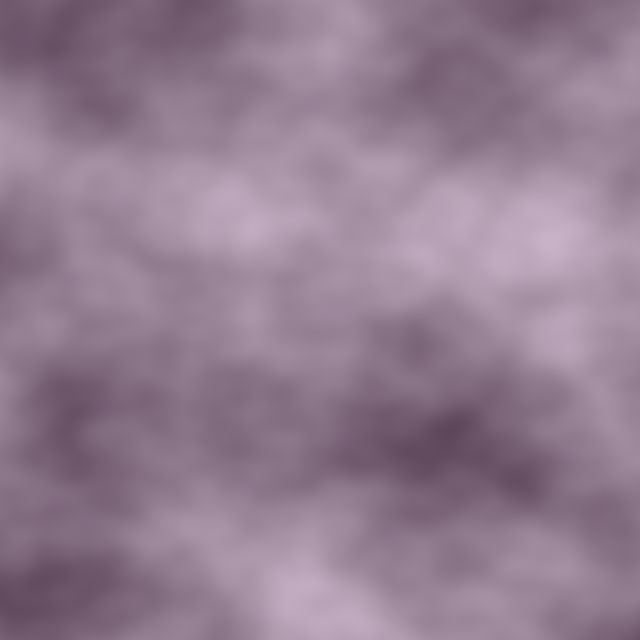
Give the GLSL for this texture, as a three.js fragment shader.

```glsl
// Soft mauve clouds: layered gradient noise, slightly stretched sideways.
varying vec2 vUv;

const vec3 SHADOW_MAUVE = vec3(0.37, 0.28, 0.36);
const vec3 LIGHT_MAUVE = vec3(0.78, 0.70, 0.78);
const vec2 CLOUD_SCALE = vec2(2.3, 3.0);
const float MEAN_TONE = 0.477;
const float CONTRAST = 0.73;
const float TAU = 6.2831853;
const int OCTAVES = 4;

float hash(vec2 cell) {
  vec3 p = fract(cell.xyx * 0.1031);
  p += dot(p, p.yzx + 33.33);
  return fract((p.x + p.y) * p.z);
}

// Unit gradient of a lattice point, projected on the offset from that point.
float cornerSlope(vec2 cell, vec2 offset) {
  float angle = TAU * hash(cell);
  return dot(vec2(cos(angle), sin(angle)), offset);
}

float gradientNoise(vec2 p) {
  vec2 cell = floor(p);
  vec2 f = p - cell;
  vec2 blend = f * f * f * (f * (f * 6.0 - 15.0) + 10.0);
  vec2 right = vec2(1.0, 0.0);
  vec2 up = vec2(0.0, 1.0);
  float low = mix(cornerSlope(cell, f), cornerSlope(cell + right, f - right), blend.x);
  float high = mix(cornerSlope(cell + up, f - up), cornerSlope(cell + 1.0, f - 1.0), blend.x);
  return mix(low, high, blend.y);
}

// Sum of octaves, each twice as fine and weaker by the gain.
float cloudNoise(vec2 p, float gain) {
  float sum = 0.0;
  float amplitude = 1.0;
  for (int i = 0; i < OCTAVES; i++) {
    sum += amplitude * gradientNoise(p);
    p = p * 2.0 + vec2(17.3, 9.7);
    amplitude *= gain;
  }
  return sum;
}

vec3 mauveRamp(float tone) {
  return mix(SHADOW_MAUVE, LIGHT_MAUVE, clamp(tone, 0.0, 1.0));
}

void main() {
  float clouds = cloudNoise(vUv * CLOUD_SCALE + vec2(5.4, 12.6), 0.5);
  gl_FragColor = vec4(mauveRamp(MEAN_TONE + CONTRAST * clouds), 1.0);
}
```
